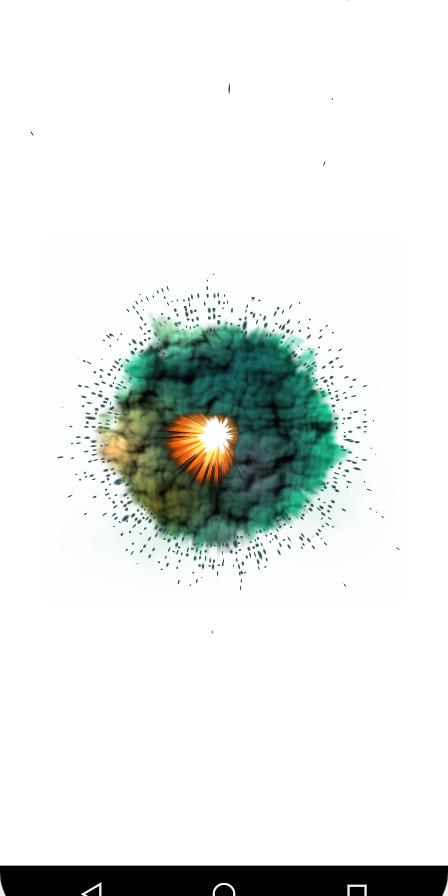
A WebGL 1 fragment shader for this background:

```glsl
precision highp float;
// A ring of billowing teal, olive and tan smoke bursts around a white-hot core,
// flinging radial debris over a white page with a black navigation bar below.
// Smoke is lit cellular noise; fire and debris use directional and polar noise.
uniform vec2 u_resolution;

const vec2 BURST_CENTER = vec2(0.488, 1.030);

float hash(vec2 p) {
  p = fract(p * vec2(0.1031, 0.1137));
  p += dot(p, p.yx + 33.33);
  return fract((p.x + p.y) * p.x * 7.31 + p.y * 19.7);
}

float noise(vec2 p) {
  vec2 i = floor(p), f = fract(p);
  f = f * f * (3.0 - 2.0 * f);
  return mix(mix(hash(i), hash(i + vec2(1, 0)), f.x),
             mix(hash(i + vec2(0, 1)), hash(i + vec2(1, 1)), f.x), f.y);
}

float fbm(vec2 p) {
  float sum = 0.0, amp = 0.5;
  for (int i = 0; i < 4; i++) {
    sum += amp * noise(p);
    p = p * 2.03 + 17.1;
    amp *= 0.5;
  }
  return sum;
}

// Rounded bumps around jittered cell points
float puffs(vec2 p) {
  vec2 cell = floor(p);
  float nearest = 1.0;
  for (int y = -1; y <= 1; y++)
    for (int x = -1; x <= 1; x++) {
      vec2 id = cell + vec2(x, y);
      vec2 d = id + 0.15 + 0.7 * vec2(hash(id + 40.0), hash(id + 91.0)) - p;
      nearest = min(nearest, dot(d, d));
    }
  return 1.0 - nearest;
}

float smokeHeight(vec2 p) {
  return 0.55 * puffs(p * 15.0 + 60.0) + 0.3 * puffs(p * 31.0 + 90.0)
       + 0.15 * puffs(p * 64.0 + 130.0);
}

// Soft spot of influence
float blob(vec2 q, vec2 c, vec2 size) {
  vec2 d = (q - c) / size;
  return exp(-dot(d, d));
}

vec3 smokeTint(vec2 q, float r) {
  vec3 tint = mix(vec3(0.09, 0.30, 0.27), vec3(0.10, 0.72, 0.53),
                  smoothstep(0.17, 0.265, r));
  tint = mix(tint, vec3(0.06, 0.25, 0.26), 0.8 * blob(q, vec2(0.03, 0.15), vec2(0.12, 0.07)));
  tint = mix(tint, vec3(0.36, 0.44, 0.25), 0.8 * blob(q, vec2(-0.18, 0.05), vec2(0.08, 0.05)));
  tint = mix(tint, vec3(0.30, 0.31, 0.13), blob(q, vec2(-0.13, -0.15), vec2(0.12, 0.09)));
  tint = mix(tint, vec3(0.80, 0.61, 0.34), blob(q, vec2(-0.25, -0.04), vec2(0.09, 0.08)));
  tint = mix(tint, vec3(0.58, 0.78, 0.62), blob(q, vec2(-0.11, 0.25), vec2(0.11, 0.055)));
  tint = mix(tint, vec3(0.29, 0.34, 0.37), 0.9 * blob(q, vec2(0.08, -0.08), vec2(0.07)));
  return mix(tint, vec3(0.22, 0.31, 0.29), 0.9 * blob(q, vec2(0.02, -0.24), vec2(0.08, 0.07)));
}

// Uneven outer radius of the cloud
float cloudRadius(vec2 q) {
  float lumps = blob(q, vec2(-0.14, 0.26), vec2(0.08, 0.06)) * 1.5
              + blob(q, vec2(0.20, 0.19), vec2(0.06)) * 0.6
              + blob(q, vec2(-0.27, -0.03), vec2(0.08)) + blob(q, vec2(0.27, 0.0), vec2(0.08))
              + blob(q, vec2(0.02, -0.26), vec2(0.06));
  return 0.247 + 0.035 * lumps;
}

// Radial dashes, one per polar cell
float debris(vec2 q, float count, float ring, float size, float chance, float aa) {
  float r = length(q);
  vec2 g = vec2((atan(q.y, q.x) / 6.28318 + 0.5) * count, r / ring);
  vec2 id = floor(g);
  float seed = hash(id + count);
  vec2 spot = 0.3 + 0.4 * vec2(hash(id + 7.0), hash(id + 23.0));
  vec2 d = abs(fract(g) - spot) * vec2(6.28318 * r / count, ring);
  float along = ring * mix(0.06, 0.28, hash(id + 51.0));
  float shape = length(d / vec2(size * (0.5 + seed / chance), along)) - 1.0;
  float keep = step(seed, chance * (1.0 - smoothstep(0.25, 0.375, r)));
  return keep * (1.0 - smoothstep(-0.5, aa / size, shape)) * smoothstep(0.19, 0.23, r);
}

float stroke(float d, float aa) {
  return 1.0 - smoothstep(0.0025 - aa * 0.5, 0.0025 + aa * 0.5, abs(d));
}

void main() {
  vec2 p = gl_FragCoord.xy / u_resolution.x;
  float aa = 1.0 / u_resolution.x;
  vec2 q = p - BURST_CENTER;
  float r = length(q);
  vec2 dir = q / max(r, 0.0001);

  // Page and faintly tinted square panel
  vec2 box = abs(p - vec2(0.5, 1.0625)) - 0.406;
  vec3 color = mix(vec3(0.988, 0.995, 0.991), vec3(1.0), smoothstep(-aa, aa, max(box.x, box.y)));

  // Thin haze and flying fragments
  float haze = blob(q, vec2(-0.13, -0.23), vec2(0.12, 0.06)) + blob(q, vec2(0.22, -0.13), vec2(0.09));
  color = mix(color, vec3(0.52, 0.80, 0.68), 0.35 * haze * fbm(q * 25.0 + 9.0));
  float bits = max(debris(q, 170.0, 0.016, 0.0018, 0.62, aa), debris(q, 64.0, 0.038, 0.0034, 0.2, aa));
  color = mix(color, vec3(0.05, 0.21, 0.23), 0.85 * bits);

  // Billowing smoke lit from the upper left
  vec2 warped = q + 0.045 * (vec2(fbm(q * 12.0 + 5.0), fbm(q * 12.0 + 31.0)) - 0.5);
  float height = smokeHeight(warped);
  float slope = height - smokeHeight(warped + vec2(-0.006, 0.010));
  float shade = 0.25 + 0.95 * smoothstep(0.5, 0.98, height) + 1.5 * slope;
  shade *= 0.65 + 0.75 * fbm(q * 14.0 + 70.0);
  shade = mix(shade, 1.05, 0.65 * smoothstep(0.20, 0.28, r));
  float spikes = noise(dir * 32.0 + 50.0) - 0.5;
  float edge = cloudRadius(q) - r + 0.09 * (fbm(q * 18.0 + 12.0) - 0.47) + 0.018 * spikes;
  vec3 smoke = smokeTint(q, r + 0.05 * (fbm(q * 10.0) - 0.5)) * max(shade, 0.08);
  color = mix(color, smoke, smoothstep(-0.008, 0.032, edge));

  // Fire rays, strongest toward the lower left
  float facing = smoothstep(-0.35, 0.9, dot(dir, normalize(vec2(-0.8, -0.6))));
  float rays = 0.6 * noise(dir * 13.0 + r * 5.0 + 40.0) + 0.4 * noise(dir * 34.0 + r * 9.0 + 80.0);
  float reach = mix(0.055, 0.155, facing);
  float heat = (1.0 - smoothstep(0.02, reach, r)) * (0.35 + 1.3 * rays);
  heat += 0.35 * blob(q, vec2(0.08, -0.06), vec2(0.025)) * fbm(q * 50.0);
  vec3 fire = mix(vec3(0.16, 0.06, 0.02), vec3(0.91, 0.38, 0.06), smoothstep(0.1, 0.48, heat));
  fire = mix(fire, vec3(1.0, 0.82, 0.42), smoothstep(0.48, 0.95, heat));
  color = mix(color, fire, smoothstep(0.04, 0.32, heat) * mix(0.55, 1.0, facing));
  float soot = smoothstep(0.62, 0.8, noise(dir * 17.0 + 110.0)) * facing;
  color = mix(color, vec3(0.04, 0.07, 0.08), 0.8 * soot * smoothstep(0.055, 0.08, r) * (1.0 - smoothstep(0.10, 0.16, r)));

  // Ragged white core
  float core = length((q + vec2(0.007, 0.002)) / vec2(0.9, 1.08)) + 0.022 * (noise(dir * 9.0 + 20.0) - 0.5);
  color += vec3(0.5, 0.28, 0.1) * exp(-core * core * 420.0) * (0.3 + 0.7 * facing);
  color = mix(color, vec3(1.0), 1.0 - smoothstep(0.029, 0.041, core));

  // Navigation bar with outlined icons and curved lower corners
  color = mix(color, vec3(0.0), 1.0 - smoothstep(0.0677 - aa, 0.0677 + aa, p.y));
  vec2 back = p - vec2(0.211, 0.004);
  float triangle = max(back.x - 0.013, abs(back.y) * 0.86 - 0.5 * (back.x + 0.026));
  float home = length(p - vec2(0.5, 0.004)) - 0.023;
  vec2 recent = abs(p - vec2(0.797, 0.004)) - 0.019;
  float icons = max(stroke(triangle, aa), max(stroke(home, aa), stroke(max(recent.x, recent.y), aa)));
  float curve = 0.013 * pow(max(1.0 - p.y / 0.052, 0.0), 2.0);
  float corner = 1.0 - smoothstep(-aa, aa, min(p.x, 1.0 - p.x) - curve);
  color = mix(color, vec3(0.93), max(icons, corner * step(p.y, 0.052)));
  gl_FragColor = vec4(clamp(color, 0.0, 1.0), 1.0);
}
```
